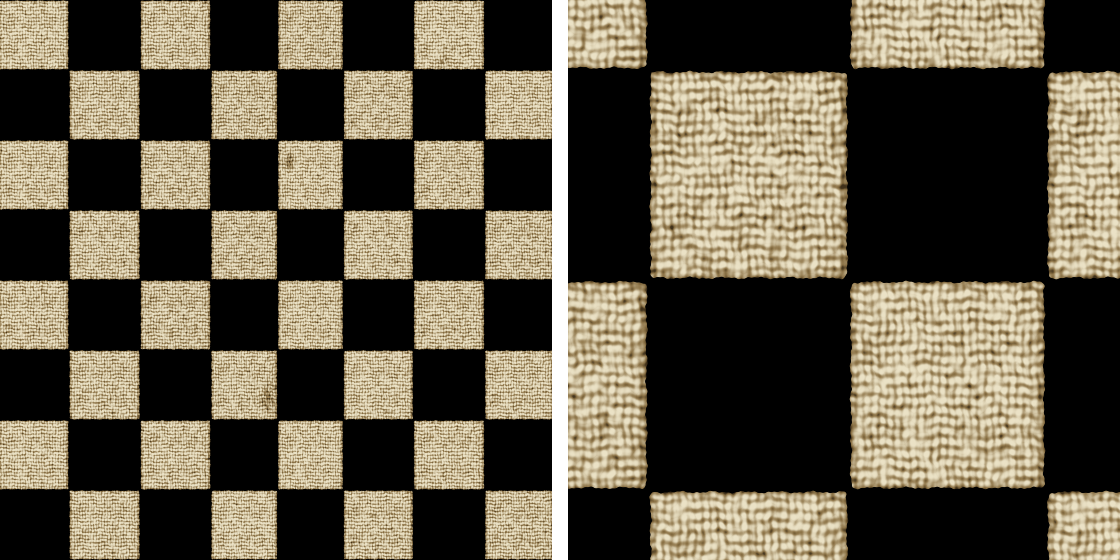
Left, the full canvas; right, a detail of the centre.
A Shadertoy shader for this pattern:

```glsl
// Eight by eight checkerboard of black squares and coarse woven linen patches.
// Each patch is a plain weave of wobbling threads with uneven gaps, knotted by
// cellular noise, frayed and browned at its edges, with a few small stains.

const float TAU = 6.2831853;
const float CELLS = 8.0;
const vec2 THREADS = vec2(26.0, 20.0);

const vec3 UMBER = vec3(0.25, 0.19, 0.10);
const vec3 OCHRE = vec3(0.55, 0.45, 0.275);
const vec3 CREAM = vec3(0.92, 0.885, 0.775);

// Column boundaries across the canvas, slightly uneven
const float COLUMN_EDGES[9] = float[9](
    -0.003, 0.125, 0.254, 0.382, 0.503, 0.622, 0.749, 0.878, 1.003);

float hash1(vec2 p) {
    vec3 q = fract(p.xyx * 0.1031);
    q += dot(q, q.yzx + 33.33);
    return fract((q.x + q.y) * q.z);
}

vec2 hash2(vec2 p) {
    return vec2(hash1(p), hash1(p + 57.3));
}

// Distance to the nearest scattered point
float cellular(vec2 p) {
    vec2 base = floor(p);
    float nearest = 2.0;
    for (int y = -1; y <= 1; y++)
        for (int x = -1; x <= 1; x++) {
            vec2 cell = base + vec2(x, y);
            nearest = min(nearest, length(cell + hash2(cell) - p));
        }
    return nearest;
}

// Layered sines, roughly -1 to 1
float waver(float x, float phase) {
    return 0.5 * sin(x + phase) + 0.3 * sin(2.3 * x + 1.7 * phase)
         + 0.2 * sin(5.1 * x + 2.9 * phase);
}

// Column index and position inside that column
vec2 findColumn(float x) {
    int column = 0;
    for (int i = 1; i < 8; i++)
        if (x >= COLUMN_EDGES[i]) column = i;
    float left = COLUMN_EDGES[column];
    return vec2(float(column), (x - left) / (COLUMN_EDGES[column + 1] - left));
}

// Dark furrow between neighbouring threads, fading in and out along its length
float furrow(float across, float along, float seed) {
    float id = floor(across + 0.5);
    float phase = TAU * hash1(vec2(id, seed));
    float depth = 0.66 + 0.42 * waver(along * 0.8, phase);
    return depth * pow(abs(cos(0.5 * TAU * across)), 3.0);
}

// Brightness of the cloth: 0 in the deepest gaps, 1 on raised threads
float weave(vec2 p, float seed) {
    vec2 q = p * THREADS;
    q += 0.24 * vec2(waver(q.y * 0.9, q.x * 0.35 + seed),
                     waver(q.x * 0.7, q.y * 0.30 + seed));
    float weft = furrow(q.y, q.x, 3.0);
    float warp = furrow(q.x, q.y, 11.0);
    float knots = cellular(q * vec2(0.9, 1.15) + 40.0 * seed);
    float bands = 0.045 * waver(p.y * 14.0, 1.3) + 0.03 * waver(p.x * 11.0, 4.0);
    return 1.09 - 0.58 * weft - 0.40 * warp - 0.45 * (knots - 0.3) + bands;
}

// Signed distance to a patch with frayed edges, negative inside
float patchDistance(vec2 p, float seed) {
    vec2 fray = 0.007 * vec2(waver(p.y * 38.0, seed * TAU),
                             waver(p.x * 38.0, seed * TAU + 2.0));
    vec2 d = abs(p - 0.5 + fray) - 0.468;
    return length(max(d, 0.0)) + min(max(d.x, d.y), 0.0) - 0.022;
}

float stain(vec2 uv, vec2 center, vec2 size) {
    vec2 d = (uv - center) / size;
    float blotch = 0.55 + 0.45 * waver(uv.x * 350.0, uv.y * 260.0);
    return blotch * exp(-dot(d, d));
}

vec3 linenColor(float tone) {
    vec3 shade = mix(UMBER, OCHRE, smoothstep(-0.1, 0.42, tone));
    return mix(shade, CREAM, smoothstep(0.28, 1.08, tone));
}

void mainImage(out vec4 fragColor, in vec2 fragCoord) {
    vec2 uv = fragCoord / iResolution.xy;
    float pixel = CELLS / min(iResolution.x, iResolution.y);

    // Board cell and position inside it
    vec2 column = findColumn(uv.x);
    float y = uv.y * CELLS;
    vec2 cell = vec2(column.x, floor(y));
    vec2 p = vec2(column.y, fract(y));
    float linen = mod(cell.x + cell.y, 2.0);
    float seed = hash1(cell + 5.0);

    // Cloth, browned towards the rim and most at the right
    float edge = patchDistance(p, seed);
    float tone = weave(p, seed) + 0.04 * (seed - 0.5);
    tone -= 0.42 * smoothstep(-0.035, 0.0, edge);
    tone -= 0.10 * smoothstep(0.86, 1.0, p.x);

    // Stains
    tone -= 0.75 * stain(uv, vec2(0.525, 0.711), vec2(0.006, 0.014));
    tone -= 0.65 * stain(uv, vec2(0.485, 0.290), vec2(0.010, 0.024));
    tone -= 0.60 * stain(uv, vec2(0.803, 0.890), vec2(0.010, 0.006));

    float coverage = linen * (1.0 - smoothstep(-0.6 * pixel, 0.6 * pixel, edge));
    fragColor = vec4(linenColor(tone) * coverage, 1.0);
}
```
